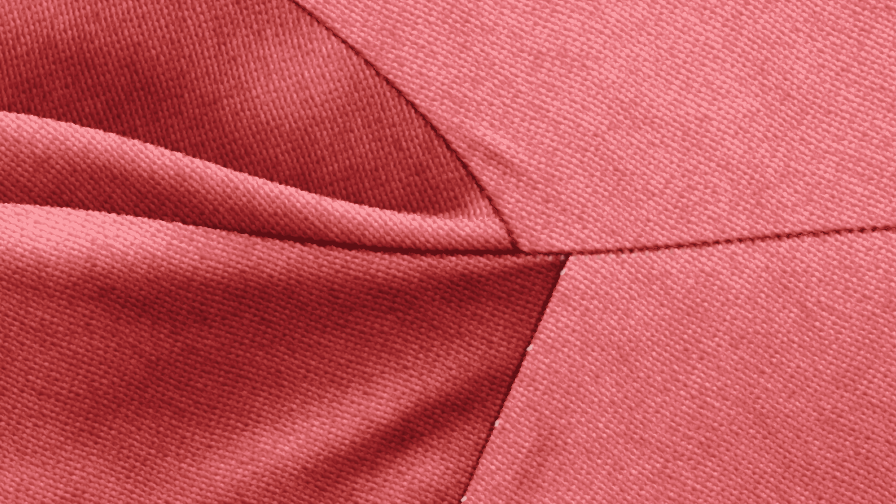
Write a Shadertoy shader that draws this texture.

```glsl
const float RIB = 0.0122;        // knit rib spacing
const float KNIT_DEPTH = 0.13;
const float MOTTLE_DEPTH = 0.36;
const float PATCH_DEPTH = 0.09;
const float SEAM_WIDTH = 0.006;
const float STITCH_GAP = 0.15;
const float HEM_GAP = 0.024;
const float TAU = 6.28318;

mat2 turn(float a) {
    float c = cos(a), s = sin(a);
    return mat2(c, -s, s, c);
}

vec2 hash2(vec2 p) {
    return fract(sin(vec2(dot(p, vec2(127.1, 311.7)), dot(p, vec2(269.5, 183.3)))) * 43758.5);
}

// Cellular noise: distance to the nearest scattered point
float cells(vec2 p) {
    vec2 id = floor(p), f = fract(p);
    float best = 2.0;
    for (int j = -1; j <= 1; j++)
        for (int i = -1; i <= 1; i++) {
            vec2 o = vec2(i, j);
            best = min(best, length(o + hash2(id + o) - f));
        }
    return best;
}

float blob(vec2 p, vec2 centre, vec2 radius, float angle) {
    vec2 q = turn(angle) * (p - centre) / radius;
    return exp(-dot(q, q));
}

float ridge(float d, float width) {
    return exp(-d * d / (width * width));
}

// Slanted loops stacked in ribs
float knit(vec2 p, float angle) {
    vec2 q = turn(angle) * p / RIB;
    q.y += 0.5 * sin(q.x * 0.09) + 0.3 * sin(q.x * 0.23 + q.y * 0.11);
    float lean = abs(fract(q.y) - 0.5);
    return 0.9 * cos(TAU * q.y) + 0.35 * cos(TAU * (q.x * 0.7 + lean));
}

vec3 dye(float shade) {
    vec3 ramp[6] = vec3[6](vec3(0.38, 0.06, 0.08), vec3(0.56, 0.115, 0.135), vec3(0.69, 0.22, 0.22),
                           vec3(0.80, 0.35, 0.36), vec3(0.89, 0.45, 0.48), vec3(0.98, 0.61, 0.64));
    float t = clamp(shade, 0.0, 1.0) * 5.0;
    int i = min(int(t), 4);
    return mix(ramp[i], ramp[i + 1], t - float(i));
}

void mainImage(out vec4 fragColor, in vec2 fragCoord) {
    vec2 p = fragCoord / iResolution.y;
    float px = 1.0 / iResolution.y;
    float soft = max(0.0035, px);
    float fuzz = cells(p * 115.0) - 0.45;
    vec2 w = p + 0.004 * fuzz;

    // Fold and seam curves
    float crease = 0.597 - 0.1 * smoothstep(-0.05, 0.9, p.x) + 0.051 * smoothstep(1.08, 1.85, p.x);
    float rim = 0.785 - 0.22 * smoothstep(-0.1, 0.95, p.x);
    float valley = 0.385 + 0.24 * (p.x - 0.5) * (p.x - 0.5);
    float rise = p.y - 0.5;
    float upperSeam = w.x - (1.03 - 0.4815 * rise - 0.841 * rise * rise);
    float lowerSeam = w.x - (0.914 + 0.437 * p.y);
    float overCrease = w.y - crease;
    float overRim = w.y - rim;
    float overValley = p.y - valley;

    // Upper left panel
    float backCloth = 0.53 - 0.22 * exp(-max(overRim, 0.0) / 0.075)
        + 0.13 * blob(p, vec2(0.6, 0.86), vec2(0.24, 0.09), 0.6)
        + 0.12 * blob(p, vec2(0.0, 1.0), vec2(0.2, 0.1), 0.0)
        - 0.14 * blob(p, vec2(0.27, 0.82), vec2(0.28, 0.08), -0.3)
        + 0.28 * blob(p, vec2(0.96, 0.59), vec2(0.06, 0.035), 0.6);

    // Upper tuck
    float tuckHeight = overCrease / max(rim - crease, 0.02);
    float tuck = mix(0.38, 0.69, smoothstep(0.0, 0.95, tuckHeight))
        + 0.14 * smoothstep(0.5, 0.85, p.x)
        + 0.17 * ridge(1.0 - tuckHeight, 0.2)
        - 0.1 * blob(p, vec2(0.25, 0.64), vec2(0.2, 0.035), -0.2)
        - 0.25 * exp(-max(overCrease, 0.0) / 0.018) * smoothstep(-0.1, 0.3, p.x);
    float rimSoft = mix(soft, 0.035, smoothstep(0.75, 0.98, p.x));
    float upperLeft = mix(tuck, backCloth, smoothstep(-rimSoft, rimSoft, overRim));

    // Lower tuck and the cloth beneath its shadow
    float shadow = mix(0.46, 0.24, smoothstep(0.0, 0.4, p.x));
    float crest = mix(0.98, 0.6, smoothstep(0.0, 0.65, p.x));
    float lowerTuck = mix(shadow, crest, smoothstep(0.0, 0.85, overValley / max(crease - valley, 0.02)));
    float under = mix(0.49, shadow, exp(min(overValley, 0.0) / 0.065))
        + 0.19 * blob(p, vec2(0.62, 0.14), vec2(0.32, 0.055), 0.42)
        - 0.27 * blob(p, vec2(0.85, 0.165), vec2(0.22, 0.035), 0.5)
        - 0.12 * blob(p, vec2(0.33, 0.23), vec2(0.24, 0.08), 0.2)
        + 0.13 * blob(p, vec2(0.04, 0.03), vec2(0.22, 0.12), 0.0)
        + 0.16 * blob(p, vec2(0.82, 0.05), vec2(0.12, 0.05), 0.5);
    float lowerLeft = overValley > 0.0 ? lowerTuck : under;

    // Flat panels on the right
    float upperRight = 0.73 + 0.06 * blob(p, vec2(1.3, 0.9), vec2(0.5, 0.2), -0.4)
        - 0.13 * exp(-max(upperSeam, 0.0) / 0.025)
        + 0.12 * blob(p, vec2(0.96, 0.735), vec2(0.07, 0.014), -0.55)
        - 0.14 * blob(p, vec2(0.98, 0.69), vec2(0.08, 0.018), -0.7);
    float lowerRight = 0.68 + 0.1 * exp(min(overCrease, 0.0) / 0.09)
        - 0.07 * smoothstep(1.1, 1.8, p.x) * smoothstep(0.45, 0.0, p.y)
        - 0.1 * blob(p, vec2(1.06, 0.08), vec2(0.1, 0.03), 1.1);

    // Join the panels, then deepen the contrast of the folds
    float above = smoothstep(-soft, soft, overCrease);
    float upper = mix(upperLeft, upperRight, smoothstep(-soft, soft, upperSeam));
    float lower = mix(lowerLeft, lowerRight, smoothstep(-soft, soft, lowerSeam));
    float shade = mix(0.13, 0.97, smoothstep(0.23, 0.95, mix(lower, upper, above)));

    // Knit direction of each panel, then its ribs and mottling
    float angle = overCrease > 0.0
        ? (upperSeam > 0.0 ? -0.5 : (overRim > 0.0 ? -1.25 : -0.75))
        : (lowerSeam > 0.0 ? -0.55 : -0.4);
    float detail = smoothstep(0.55, 0.3, px / RIB);
    vec2 grain = turn(angle) * p;
    float mottle = cells(grain * vec2(35.0, 80.0)) - 0.5;
    shade -= PATCH_DEPTH * (cells(grain * vec2(9.0, 17.0)) - 0.5);
    float lit = mix(0.65, 1.0, smoothstep(0.15, 0.5, shade));
    shade += KNIT_DEPTH * detail * lit * (1.0 - 0.7 * mottle) * knit(w, angle);
    shade -= MOTTLE_DEPTH * lit * (0.4 * mottle + 0.6 * fuzz);

    // Sunken seams and crease
    float belowHem = step(overCrease, 0.0);
    float flatHem = smoothstep(1.0, 1.15, p.x);
    float wobble = 1.0 + flatHem * (0.1 + 0.2 * sin(p.x * TAU / HEM_GAP));
    shade -= 0.45 * ridge(upperSeam * 0.75, SEAM_WIDTH) * (1.0 - belowHem);
    shade -= 0.54 * wobble * ridge(overCrease, SEAM_WIDTH * 1.1) * smoothstep(0.3, 0.65, p.x);
    shade -= 0.25 * belowHem * ridge(lowerSeam + 0.003, SEAM_WIDTH);
    shade -= 0.1 * belowHem * exp(-abs(lowerSeam) / 0.025) * step(lowerSeam, 0.0);

    // Pale thread on the two lower seams
    float along = (fract((p.y - 0.01) / STITCH_GAP + 0.5) - 0.5) * STITCH_GAP;
    float thread = belowHem * (1.0 - smoothstep(0.003, 0.003 + soft, length(vec2(lowerSeam - 0.002, along * 0.8))));
    float hemAlong = (fract(p.x / HEM_GAP) - 0.5) * HEM_GAP;
    float hem = ridge(length(vec2(hemAlong, overCrease + 0.009)), 0.0045);
    hem *= smoothstep(1.02, 1.1, p.x) * smoothstep(1.55, 1.2, p.x);
    vec3 color = mix(dye(shade), vec3(0.93, 0.75, 0.75), 0.8 * thread + 0.45 * hem * (1.0 - thread));
    fragColor = vec4(color, 1.0);
}
```
